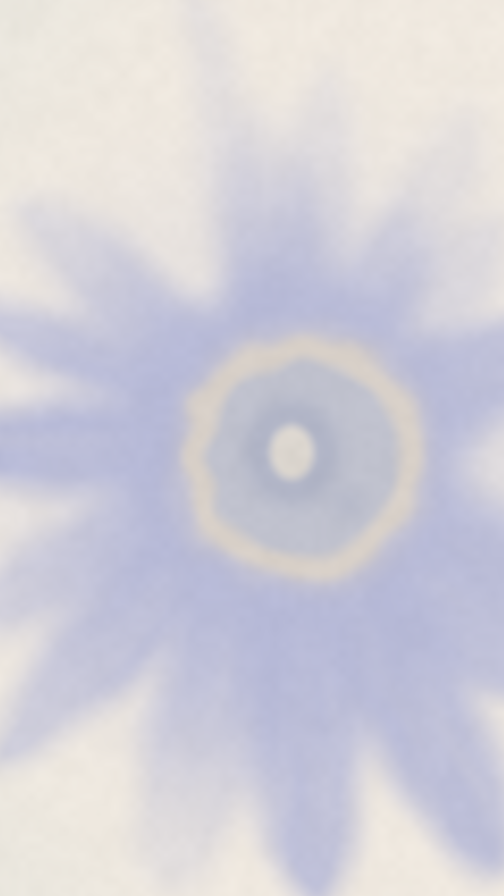
This background is drawn by a WebGL 2 fragment shader. Its source:

```glsl
#version 300 es
precision highp float;
// Draws a soft, blurred lilac flower with a pale ringed heart on cream.

uniform vec2 u_resolution;
out vec4 outColor;

const vec3 CREAM = vec3(0.938, 0.912, 0.876);
const vec3 GREY_CREAM = vec3(0.915, 0.902, 0.868);
const vec3 LILAC = vec3(0.712, 0.724, 0.842);
const vec3 HEART = vec3(0.750, 0.757, 0.805);
const vec3 SHADOW = vec3(0.670, 0.688, 0.765);
const vec3 RING = vec3(0.850, 0.817, 0.782);
const vec3 SEED = vec3(0.860, 0.838, 0.810);

// Petal tips relative to the flower centre, clockwise from the top left.
const int PETALS = 16;
const vec2 TIPS[PETALS] = vec2[](
  vec2(-0.20, 0.94), vec2(-0.07, 0.69), vec2(0.08, 0.76), vec2(0.24, 0.48),
  vec2(0.37, 0.69), vec2(0.42, 0.46), vec2(0.62, 0.24), vec2(0.62, -0.47),
  vec2(0.41, -0.83), vec2(0.05, -0.90), vec2(-0.25, -0.87), vec2(-0.60, -0.62),
  vec2(-0.64, -0.34), vec2(-0.74, 0.01), vec2(-0.64, 0.29), vec2(-0.53, 0.49));

// Half width, opacity and the share of it left at the tip.
const vec3 SHAPES[PETALS] = vec3[](
  vec3(0.06, 0.26, 0.8), vec3(0.10, 0.88, 0.2), vec3(0.07, 0.50, 0.4),
  vec3(0.09, 0.70, 0.6), vec3(0.08, 0.30, 0.6), vec3(0.09, 0.35, 0.8),
  vec3(0.105, 0.93, 0.9), vec3(0.16, 0.95, 0.9), vec3(0.115, 0.97, 0.9),
  vec3(0.115, 0.97, 0.9), vec3(0.13, 0.90, 0.3), vec3(0.085, 0.90, 0.7),
  vec3(0.09, 0.85, 0.6), vec3(0.09, 0.98, 1.0), vec3(0.07, 0.95, 0.8),
  vec3(0.085, 0.90, 0.4));

float hash(vec2 cell) {
  vec3 h = fract(vec3(cell.xyx) * 0.1031);
  h += dot(h, h.yzx + 33.33);
  return fract((h.x + h.y) * h.z);
}

float valueNoise(vec2 p) {
  vec2 cell = floor(p);
  vec2 f = fract(p);
  f = f * f * (3.0 - 2.0 * f);
  float low = mix(hash(cell), hash(cell + vec2(1, 0)), f.x);
  float high = mix(hash(cell + vec2(0, 1)), hash(cell + vec2(1, 1)), f.x);
  return mix(low, high, f.y);
}

// Approximate signed distance to an axis-aligned ellipse.
float ellipseDistance(vec2 p, vec2 radii) {
  float k = length(p / radii);
  float slope = length(p / (radii * radii));
  return (k - 1.0) * (k + 0.0001) / (slope + 0.0001);
}

// One where the distance is well inside, zero well outside.
float softFill(float d, float blur) {
  return 1.0 - smoothstep(-blur, blur, d);
}

float softBand(float d, float width) {
  return exp(-d * d / (width * width));
}

// Blurred, faintly veined petal that runs from the origin to its tip.
float petal(vec2 p, vec2 tip, vec3 shape) {
  float len = length(tip);
  vec2 axis = tip / len;
  vec2 local = vec2(dot(p, axis), dot(p, vec2(-axis.y, axis.x)));
  float d = ellipseDistance(local - vec2(len * 0.53, 0.0), vec2(len * 0.47, shape.x));
  float fade = mix(1.0, shape.z, smoothstep(0.4, 0.95, local.x / len));
  float vein = 1.0 - 0.16 * valueNoise(local * vec2(6.0, 32.0) + tip * 40.0);
  return shape.y * fade * vein * softFill(d, 0.048);
}

float flowerCover(vec2 p) {
  float r = length(p);
  float clear = 1.0 - softFill(r - 0.33, 0.08);
  float haze = mix(0.38, 0.20, smoothstep(-0.1, 0.4, p.y));
  clear *= 1.0 - haze * softFill(r - 0.54, 0.28);
  for (int i = 0; i < PETALS; i++) {
    clear *= 1.0 - petal(p, TIPS[i], SHAPES[i]);
  }
  return 1.0 - clear;
}

// Grey heart, uneven pale ring, dark halo and bright seed.
vec3 paintHeart(vec3 color, vec2 p) {
  vec2 q = p - vec2(0.020, -0.008);
  float angle = atan(q.y, q.x);
  float wobble = 0.004 * cos(5.0 * angle) + 0.026 * (valueNoise(q * 18.0) - 0.5);
  float d = length(q * vec2(1.0, 0.98)) - 0.212 - wobble;
  color = mix(color, HEART, softFill(d, 0.03));
  color = mix(color, RING, 0.95 * softFill(abs(d) - 0.024, 0.020));
  color = mix(color, RING, 0.35 * softBand(d - 0.025, 0.035));
  float seed = ellipseDistance(p, vec2(0.042, 0.052));
  color = mix(color, SHADOW, 0.75 * softBand(seed - 0.025, 0.034));
  color = mix(color, SHADOW, 0.45 * softBand(length(p - vec2(0.11, -0.10)), 0.035));
  return mix(color, SEED, softFill(seed, 0.015));
}

void main() {
  vec2 uv = gl_FragCoord.xy / u_resolution;
  vec2 p = (uv - vec2(0.579, 0.495)) * vec2(1.0, 16.0 / 9.0);

  // Cream ground, greyer toward the left corners.
  float corner = smoothstep(0.6, 1.1, length(p)) * (1.0 - smoothstep(0.0, 0.45, uv.x));
  vec3 color = mix(CREAM, GREY_CREAM, corner);

  // Petals with slightly uneven edges.
  vec2 drift = vec2(valueNoise(p * 9.0), valueNoise(p * 9.0 + 19.0)) - 0.5;
  color = mix(color, LILAC, flowerCover(p + 0.028 * drift));

  // Heart, then a gentle mottle at two scales.
  color = paintHeart(color, p);
  color += 0.014 * (valueNoise(p * 24.0) - 0.5) + 0.012 * (valueNoise(p * 60.0) - 0.5);
  outColor = vec4(color, 1.0);
}
```
